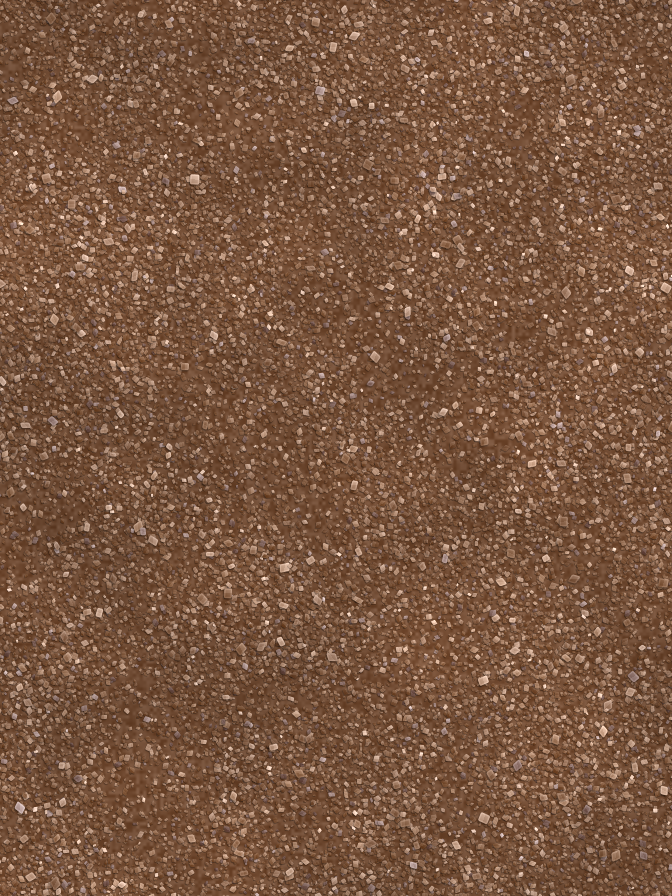
This texture is drawn by a Shadertoy shader. Its source:

```glsl
vec3 hash3(vec2 cell, float seed) {
    uvec3 v = uvec3(ivec3(cell, seed) + 1000);
    v = v * 1664525u + 1013904223u;
    v.x += v.y * v.z; v.y += v.z * v.x; v.z += v.x * v.y;
    v ^= v >> 16u;
    v.x += v.y * v.z; v.y += v.z * v.x; v.z += v.x * v.y;
    return vec3(v >> 8u) / 16777216.0;
}

float valueNoise(vec2 p, float seed) {
    vec2 cell = floor(p), f = fract(p);
    f = f * f * (3.0 - 2.0 * f);
    float low = mix(hash3(cell, seed).x, hash3(cell + vec2(1, 0), seed).x, f.x);
    float high = mix(hash3(cell + vec2(0, 1), seed).x, hash3(cell + vec2(1, 1), seed).x, f.x);
    return mix(low, high, f.y);
}

// Brown ramp: -0.4 is deep shade, 0 the main brown, 0.6 pale crystal
vec3 sugarColor(float tone) {
    return vec3(0.48, 0.34, 0.25) + tone * vec3(0.44, 0.46, 0.48);
}

float roundedBox(vec2 p, vec2 halfSize, float radius) {
    vec2 q = abs(p) - halfSize + radius;
    return length(max(q, 0.0)) + min(max(q.x, q.y), 0.0) - radius;
}

// One scattered layer of turned grains; glassy grains get a pale rim
void addGrains(inout vec3 color, vec2 uv, float count, float cover,
               vec2 tones, float glassy, float seed) {
    vec2 g = uv * count;
    float pixel = count / iResolution.y;
    for (int y = -1; y <= 1; y++)
    for (int x = -1; x <= 1; x++) {
        vec2 cell = floor(g) + vec2(x, y);
        vec3 place = hash3(cell, seed);
        float cluster = 0.4 + 1.2 * valueNoise(cell / count * 14.0, 90.0);
        if (place.z > cover * cluster) continue;

        // Turned and skewed blocks
        vec3 look = hash3(cell, seed + 1.0);
        vec3 form = hash3(cell, seed + 2.0);
        float angle = 6.2832 * form.x;
        mat2 turn = mat2(cos(angle), sin(angle), -sin(angle), cos(angle));
        turn = mat2(1.0, 0.0, 0.7 * (look.y - 0.5), 1.0) * turn;
        vec2 halfSize = mix(0.25, 0.46, form.y) * vec2(1.0, mix(0.55, 0.95, form.z));
        vec2 offset = g - cell - place.xy;
        vec2 q = turn * offset;

        // Soft contact shadow to the lower left
        float shade = roundedBox(turn * (offset + vec2(0.06, 0.1)), halfSize, 0.15);
        color *= 1.0 - 0.3 * smoothstep(0.16, -0.1, shade);

        // Facets and rim
        float d = roundedBox(q, halfSize, 0.15);
        float tone = mix(tones.x, tones.y, mix(look.x, look.x * look.x, 0.5));
        tone += 0.17 * dot(offset, vec2(0.5, 0.8)) / halfSize.x;
        tone += 0.14 * (step(0.0, q.x + q.y * (look.y - 0.5)) - 0.5);
        tone += glassy * (0.26 * smoothstep(-0.2, -0.05, d) - 0.1);
        vec3 tint = look.z > 0.94 ? vec3(-0.03, 0.0, 0.06)
                                  : mix(vec3(0.015, 0.0, -0.02), vec3(0.0), look.y);
        color = mix(color, sugarColor(tone) + tint, smoothstep(0.6, -0.6, d / pixel));
    }
}

void mainImage(out vec4 fragColor, in vec2 fragCoord) {
    vec2 uv = fragCoord / iResolution.y;

    // Powdery bed
    vec3 color = sugarColor(-0.12 + 0.3 * (valueNoise(uv * 260.0, 1.0) - 0.5));

    // Fine, medium and large crystals, then glints
    addGrains(color, uv, 185.0, 0.95, vec2(-0.1, 0.42), 0.0, 10.0);
    addGrains(color, uv, 125.0, 0.52, vec2(-0.1, 0.64), 0.2, 20.0);
    addGrains(color, uv, 82.0, 0.07, vec2(0.1, 0.75), 0.8, 30.0);
    addGrains(color, uv, 170.0, 0.025, vec2(0.5, 1.1), 0.0, 40.0);

    // Broad uneven light
    float light = 0.5 * valueNoise(uv * 4.0, 50.0) + 0.5 * valueNoise(uv * 15.0, 51.0);
    color *= 1.0 + 0.26 * (light - 0.45);
    fragColor = vec4(clamp(color, 0.0, 1.0), 1.0);
}
```
